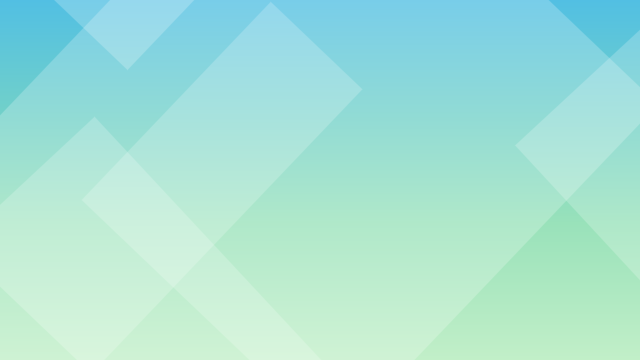
This background is drawn by a Shadertoy shader. Its source:

```glsl
// Translucent white rectangles, tilted near 45 degrees, layered over a vertical
// gradient from sky blue through mint to pale green.
// Each rectangle is a rotated box mask measured from its lowest corner.

// Soft coverage of a box spanning size from its lowest corner, turned by angle.
float panel(vec2 p, vec2 corner, float angle, vec2 size) {
    vec2 axis = vec2(cos(angle), sin(angle));
    vec2 d = p - corner;
    vec2 q = vec2(dot(d, axis), dot(d, vec2(-axis.y, axis.x)));
    vec2 inside = min(q, size - q);
    float softness = 0.75 / iResolution.y;
    return smoothstep(-softness, softness, min(inside.x, inside.y));
}

// Four colour stops, from the bottom upward.
vec3 skyGradient(float y) {
    vec3 paleGreen = vec3(0.76, 0.937, 0.785);
    vec3 mint = vec3(0.60, 0.885, 0.73);
    vec3 aqua = vec3(0.45, 0.82, 0.785);
    vec3 skyBlue = vec3(0.32, 0.75, 0.89);
    vec3 color = mix(paleGreen, mint, clamp(y / 0.38, 0.0, 1.0));
    color = mix(color, aqua, clamp((y - 0.38) / 0.29, 0.0, 1.0));
    return mix(color, skyBlue, clamp((y - 0.67) / 0.33, 0.0, 1.0));
}

void mainImage(out vec4 fragColor, in vec2 fragCoord) {
    vec2 p = fragCoord / iResolution.y;
    vec3 color = skyGradient(p.y);

    // Large sheet across most of the canvas
    float sheet = panel(p, vec2(0.7046, -0.4683), 0.809, vec2(1.628, 1.302));
    color = mix(color, vec3(1.0), 0.22 * sheet);

    // Long slab left of centre and the small tip at the top
    float slab = panel(p, vec2(0.4815, 0.2014), 0.809, vec2(0.761, 0.352));
    float tip = panel(p, vec2(0.3542, 0.8056), 0.809, vec2(0.5));
    color = mix(color, vec3(1.0), 0.20 * slab);
    color = mix(color, vec3(1.0), 0.22 * tip);

    // Lower left sheet, with a wedge cut out beneath the slab
    float lowerSheet = panel(p, vec2(0.2049, -0.9595), 0.75, vec2(1.157));
    float wedge = panel(p, vec2(0.4985, -0.5056), 0.809, vec2(0.5));
    color = mix(color, vec3(1.0), 0.20 * lowerSheet * (1.0 - wedge));

    // Sheet entering from the right
    float rightSheet = panel(p, vec2(2.06, -0.0833), 0.747, vec2(1.0, 0.926));
    color = mix(color, vec3(1.0), 0.21 * rightSheet);

    fragColor = vec4(color, 1.0);
}
```
